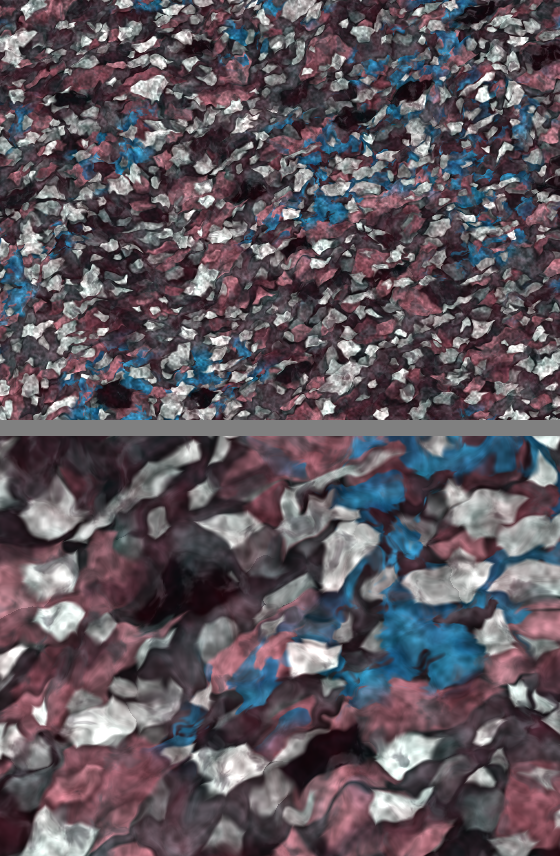
Top, the full canvas; bottom, a detail of the centre.
A Shadertoy shader for this texture:

```glsl
// A stained sandstone thin section: angular pink, grey and white grains lie in a
// dark matrix with blue pores. Each layer scatters random convex polygons over
// stretched cells along a tilted bedding; layered noise adds grime and speckle.

const float BEDDING_ANGLE = 0.42;
const vec3 MATRIX_DARK = vec3(0.16, 0.10, 0.13);
const vec3 MATRIX_GREY = vec3(0.33, 0.30, 0.33);
const vec3 GREY_DARK   = vec3(0.30, 0.30, 0.32);
const vec3 GREY_LIGHT  = vec3(0.58, 0.58, 0.58);
const vec3 PINK_DARK   = vec3(0.38, 0.22, 0.26);
const vec3 PINK_LIGHT  = vec3(0.68, 0.46, 0.50);
const vec3 QUARTZ_DIM  = vec3(0.56, 0.57, 0.57);
const vec3 QUARTZ      = vec3(0.86, 0.87, 0.86);
const vec3 BLUE_DARK   = vec3(0.06, 0.25, 0.40);
const vec3 BLUE_LIGHT  = vec3(0.22, 0.56, 0.72);
const vec3 OPAQUE      = vec3(0.06, 0.03, 0.05);

// Integer hash of a lattice point, 0 to 1
float hash(vec2 cell, float seed) {
    uvec2 u = uvec2(ivec2(cell) + 32768);
    uint h = u.x * 1597334677u ^ u.y * 3812015801u ^ uint(seed * 16.0) * 2654435769u;
    h = (h ^ (h >> 16)) * 2246822519u;
    h = (h ^ (h >> 13)) * 3266489917u;
    return float((h ^ (h >> 16)) >> 8) / 16777216.0;
}

float noise(vec2 p, float seed) {
    vec2 i = floor(p), f = fract(p);
    f = f * f * (3.0 - 2.0 * f);
    return mix(mix(hash(i, seed), hash(i + vec2(1, 0), seed), f.x),
               mix(hash(i + vec2(0, 1), seed), hash(i + vec2(1, 1), seed), f.x), f.y);
}

float fbm(vec2 p, float seed) {
    float sum = 0.0, weight = 0.533;
    for (int i = 0; i < 4; i++) {
        sum += weight * noise(p, seed + float(i));
        p = mat2(1.6, 1.2, -1.2, 1.6) * p;
        weight *= 0.5;
    }
    return sum;
}

// Convex polygon with randomly turned and placed sides
float polygon(vec2 p, vec2 cell, float seed) {
    float d = -1.0;
    for (int k = 0; k < 6; k++) {
        float s = seed + 3.0 + float(k);
        float angle = (float(k) + 0.7 * hash(cell, s)) * 1.0472;
        float reach = mix(0.24, 0.52, hash(cell, s + 0.5));
        d = max(d, dot(p, vec2(cos(angle), sin(angle))) - reach);
    }
    return d;
}

// Nearest scattered grain: distance in canvas units, random tone
vec2 grains(vec2 p, float scale, float stretch, float density, float seed) {
    p *= vec2(scale / stretch, scale);
    vec2 home = floor(p), nearest = vec2(1.0, 0.0);
    for (int y = -1; y <= 1; y++)
    for (int x = -1; x <= 1; x++) {
        vec2 cell = home + vec2(x, y);
        if (hash(cell, seed) > density) continue;
        vec2 centre = cell + vec2(hash(cell, seed + 1.0), hash(cell, seed + 2.0));
        float d = polygon(p - centre, cell, seed);
        if (d < nearest.x) nearest = vec2(d, hash(cell, seed + 12.0));
    }
    return vec2(nearest.x / scale, nearest.y);
}

// Lay a grain with a dim rim over the colours below
vec3 paint(vec3 base, vec2 grain, vec3 low, vec3 high) {
    base *= 1.0 - 0.28 * (1.0 - smoothstep(0.0, 0.007, grain.x));
    return mix(base, mix(low, high, grain.y), 1.0 - smoothstep(-0.003, 0.001, grain.x));
}

void mainImage(out vec4 fragColor, in vec2 fragCoord) {
    vec2 p = fragCoord / iResolution.y;
    float c = cos(BEDDING_ANGLE), s = sin(BEDDING_ANGLE);
    vec2 q = mat2(c, -s, s, c) * p;

    // Bend the bedding and roughen the outlines
    q.y += 0.05 * (noise(q * 3.5, 200.0) - 0.5);
    q += 0.020 * (vec2(noise(q * 22.0, 201.0), noise(q * 22.0, 202.0)) - 0.5);
    q += 0.010 * (vec2(noise(q * 85.0, 203.0), noise(q * 85.0, 204.0)) - 0.5);

    // Matrix and the coarser grains
    float cloud = fbm(q * vec2(14.0, 26.0), 210.0);
    vec3 col = mix(MATRIX_DARK, MATRIX_GREY, smoothstep(0.32, 0.68, cloud));
    col = paint(col, grains(q, 27.0, 1.4, 0.70, 20.0), GREY_DARK, GREY_LIGHT);
    col = paint(col, grains(q, 13.0, 1.9, 0.48, 40.0), PINK_DARK, PINK_LIGHT);
    col = paint(col, grains(q, 28.0, 1.7, 0.36, 60.0), PINK_DARK, PINK_LIGHT);
    col = paint(col, grains(q, 19.0, 6.0, 0.09, 80.0), PINK_DARK * 1.2, PINK_LIGHT);

    // Matrix film and clustered blue pores
    float film = smoothstep(0.52, 0.70, fbm(q * vec2(9.0, 22.0), 220.0));
    col = mix(col, MATRIX_DARK * 1.15, 0.75 * film);
    float cluster = smoothstep(0.53, 0.66, fbm(q * vec2(4.0, 6.5), 230.0));
    float pore = smoothstep(0.49, 0.58, fbm(q * vec2(32.0, 46.0), 240.0));
    col = mix(col, mix(BLUE_DARK, BLUE_LIGHT, noise(q * 70.0, 250.0)), 0.9 * cluster * pore);

    // Quartz of several sizes, pale slivers, opaque pieces
    col = paint(col, grains(q, 43.0, 1.3, 0.22, 100.0), GREY_LIGHT * 0.8, QUARTZ);
    col = paint(col, grains(q, 25.0, 1.4, 0.30, 120.0), QUARTZ_DIM, QUARTZ);
    col = paint(col, grains(q, 15.0, 1.6, 0.06, 140.0), QUARTZ_DIM * 1.2, QUARTZ);
    col = paint(col, grains(q, 42.0, 4.5, 0.04, 160.0), QUARTZ_DIM, QUARTZ);
    col = paint(col, grains(q, 18.0, 1.9, 0.08, 180.0), OPAQUE, MATRIX_DARK);

    // Grime, stain and fine speckle
    float grime = fbm(q * 62.0, 260.0);
    col = mix(col, MATRIX_GREY * 0.9, 0.6 * smoothstep(0.52, 0.74, grime));
    col *= 1.0 + 0.9 * (fbm(q * 75.0, 270.0) - 0.5);
    col *= 1.0 + 0.45 * (noise(p * 190.0, 280.0) - 0.5);
    col += (fbm(q * 38.0, 290.0) - 0.5) * vec3(0.14, -0.04, -0.02);
    fragColor = vec4(clamp(col, 0.0, 1.0), 1.0);
}
```
